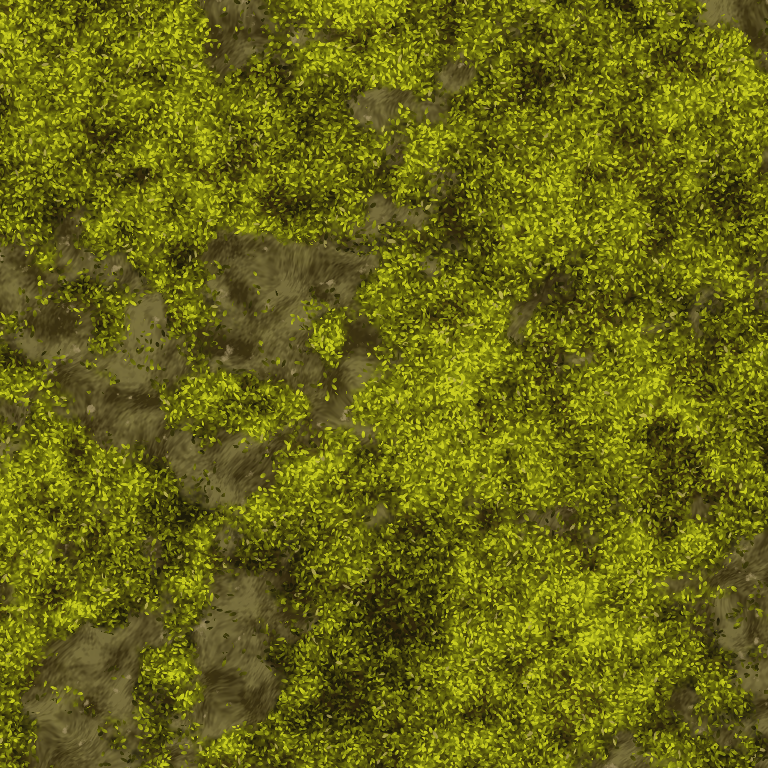
This texture is drawn by a WebGL 2 fragment shader. Its source:

```glsl
#version 300 es
precision highp float;
// Mossy ground: layers of tiny jittered leaves over a dark bed, shaded by broad
// fractal light and small cushions. Fractal noise also thins the moss into
// ragged patches of fibrous brown soil with a few pale crumbs.
uniform vec2 u_resolution;
out vec4 fragColor;

const float TAU = 6.2831853;

vec3 hash3(vec2 p) {
  vec3 q = fract(vec3(p.xyx) * vec3(0.1031, 0.1030, 0.0973));
  q += dot(q, q.yxz + 33.33);
  return fract((q.xxy + q.yzz) * q.zyx);
}

float noise(vec2 p) {
  vec2 cell = floor(p), f = fract(p);
  f = f * f * (3.0 - 2.0 * f);
  float low = mix(hash3(cell).x, hash3(cell + vec2(1, 0)).x, f.x);
  float high = mix(hash3(cell + vec2(0, 1)).x, hash3(cell + vec2(1, 1)).x, f.x);
  return mix(low, high, f.y);
}

float fbm(vec2 p) {
  float sum = 0.0, amp = 0.516;
  for (int i = 0; i < 5; i++) {
    sum += amp * noise(p);
    p = mat2(1.6, 1.2, -1.2, 1.6) * p + 17.3;
    amp *= 0.5;
  }
  return sum;
}

// Colour ramp from shaded bed to sunlit leaf tips
vec3 mossColor(float tone) {
  float t = clamp(tone, -0.15, 1.2) * 4.0;
  vec3 c = mix(vec3(0.18, 0.17, 0.04), vec3(0.29, 0.28, 0.05), min(t, 1.0));
  c = mix(c, vec3(0.39, 0.40, 0.05), clamp(t - 1.0, 0.0, 1.0));
  c = mix(c, vec3(0.51, 0.53, 0.07), clamp(t - 2.0, 0.0, 1.0));
  return mix(c, vec3(0.66, 0.68, 0.10), max(t - 3.0, 0.0));
}

// Where the moss wears thin: 0 is lush, 1 is bare
float soilAmount(vec2 uv) {
  float field = fbm(uv * 5.5 + 23.4) + 0.45 * (fbm(uv * 21.0 + 61.0) - 0.5);
  return smoothstep(0.54, 0.78, field);
}

// Brown soil with matted fibres and scattered pale crumbs
vec3 soilColor(vec2 uv) {
  vec2 warped = uv + 0.03 * vec2(noise(uv * 22.0), noise(uv * 22.0 + 9.0));
  float mat = fbm(warped * 30.0 + 5.0);
  float fibre = noise(mat2(0.8, 0.6, -0.6, 0.8) * warped * vec2(420.0, 190.0));
  float shade = 0.55 + 2.2 * (mat - 0.5) + 0.6 * (fibre - 0.5);
  vec3 c = mix(vec3(0.23, 0.19, 0.07), vec3(0.49, 0.45, 0.25), clamp(shade, 0.0, 1.0));
  float crumb = smoothstep(0.70, 0.82, fbm(uv * 60.0 + 70.0));
  return mix(c, vec3(0.68, 0.61, 0.43), 0.8 * crumb);
}

// Paints one grid of leaves over the colour beneath
vec3 paintLeaves(vec3 under, vec2 uv, float cells, float seed, float light, float bare) {
  vec2 p = uv * cells, home = floor(p);
  float pixel = cells / u_resolution.y;
  vec3 color = under;
  for (int j = -1; j <= 1; j++) {
    for (int i = -1; i <= 1; i++) {
      vec2 cell = home + vec2(i, j);
      vec3 place = hash3(cell + seed), kind = hash3(cell + seed + 211.0);
      vec2 center = cell + 0.15 + 0.7 * place.xy;
      float angle = TAU * (noise(center / cells * 30.0) + 0.8 * kind.y);
      vec2 axis = vec2(cos(angle), sin(angle)), d = p - center;
      vec2 local = vec2(dot(d, axis), dot(d, vec2(-axis.y, axis.x)));
      vec2 halfSize = vec2(mix(0.40, 0.75, kind.x), mix(0.20, 0.36, place.y));
      float edge = (length(local / halfSize) - 1.0) * halfSize.y;
      float cover = 1.0 - smoothstep(-0.4 * pixel, 0.4 * pixel, edge);
      cover *= step(0.2 + 0.8 * bare, place.z);
      float tone = light + 1.1 * (kind.z - 0.45) + 0.2 * local.x / halfSize.x;
      vec3 leaf = mossColor(mix(tone, max(tone, 0.15), bare));
      leaf = mix(leaf, vec3(0.72, 0.67, 0.36), 0.75 * step(0.99, kind.x));
      color = mix(color, leaf, cover);
    }
  }
  return color;
}

void main() {
  vec2 uv = gl_FragCoord.xy / u_resolution.y;
  float bare = soilAmount(uv);

  // Broad light, cushions and hollows
  float broad = fbm(uv * 4.0 + 3.0) - 0.5;
  float cushion = fbm(uv * 30.0 + 12.0) - 0.5;
  float hollow = smoothstep(0.56, 0.74, fbm(uv * 22.0 + 88.0));
  float light = 0.67 + 0.85 * broad + 0.95 * cushion - 0.35 * hollow - 0.28 * bare;

  // Fine fuzzy bed, browner in the hollows
  float fuzz = noise(uv * 260.0) - 0.5;
  vec3 color = mossColor(light - 0.27 + 0.6 * fuzz);
  color = mix(color, vec3(0.30, 0.22, 0.07), 0.4 * hollow);
  color = mix(color, soilColor(uv), 0.92 * smoothstep(0.1, 0.75, bare));

  // Leaf layers from coarse to fine, gathered into sprigs on bare ground
  float sprig = smoothstep(0.48, 0.66, fbm(uv * 26.0 + 130.0));
  float worn = bare * mix(1.2, 0.65, sprig);
  for (int k = 0; k < 3; k++) {
    float layer = float(k);
    float lift = light - 0.08 + 0.05 * layer;
    float thin = min(1.0, worn + 0.22 * layer);
    color = paintLeaves(color, uv, 128.0 + 31.0 * layer, 37.0 * layer + 5.0, lift, thin);
  }
  fragColor = vec4(clamp(color, 0.0, 1.0), 1.0);
}
```
